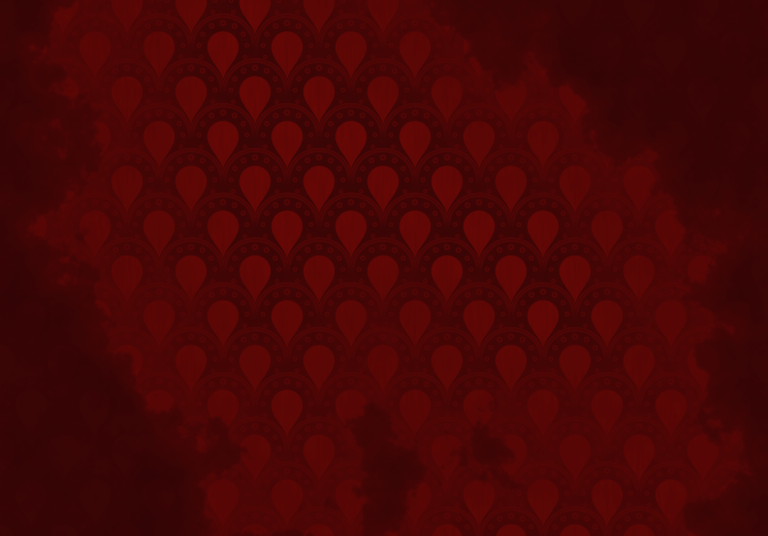
A WebGL 1 fragment shader for this pattern:

```glsl
precision highp float;
// Worn damask: overlapping scallops, each holding a teardrop under an arch of
// ringed beads. Rows are half-dropped; the front scale is found per pixel, and
// gradient noise wears the print away along a ragged, slanted border.

uniform vec2 u_resolution;

const float COLUMNS = 12.0;        // scallops across the canvas
const float ROW_PITCH = 0.70;      // all motif sizes are in scallop widths
const vec2 ORIGIN = vec2(-0.015, 0.035);
const float ARCH_RADIUS = 0.53;
const float ARCH_WIDTH = 0.075;
const float DROP_RADIUS = 0.245;
const float DROP_TAIL = 0.56;
const float BEAD_ORBIT = 0.375;
const float BEAD_STEP = 0.50;      // radians between beads
const float BEAD_COUNT = 4.0;      // beads on each side of the top one
const float BEAD_SIZE = 0.047;
const float RAGGEDNESS = 0.16;
const vec3 DARK = vec3(0.195, 0.016, 0.018);
const vec3 BRIGHT = vec3(0.425, 0.030, 0.022);

vec2 gradientAt(vec2 cell) {
  float angle = 6.2832 * fract(sin(dot(cell, vec2(127.1, 311.7))) * 4375.85);
  return vec2(cos(angle), sin(angle));
}

float gradientNoise(vec2 p) {
  vec2 i = floor(p), f = fract(p);
  vec2 w = f * f * f * (f * (f * 6.0 - 15.0) + 10.0);
  float a = dot(gradientAt(i), f);
  float b = dot(gradientAt(i + vec2(1, 0)), f - vec2(1, 0));
  float c = dot(gradientAt(i + vec2(0, 1)), f - vec2(0, 1));
  float d = dot(gradientAt(i + vec2(1, 1)), f - vec2(1, 1));
  return mix(mix(a, b, w.x), mix(c, d, w.x), w.y);
}

float fbm(vec2 p) {
  float sum = 0.0, amplitude = 0.6;
  for (int i = 0; i < 5; i++) {
    sum += amplitude * gradientNoise(p);
    p = mat2(1.6, 1.2, -1.2, 1.6) * p + 7.3;
    amplitude *= 0.58;
  }
  return sum;
}

float cover(float dist, float soft) {
  return 1.0 - smoothstep(-soft, soft, dist);
}

// Position inside the scallop of one row, y pointing up from the drop's head.
vec2 scallopLocal(vec2 p, float row) {
  float x = p.x + 0.5 * mod(row, 2.0);
  return vec2(fract(x + 0.5) - 0.5, row * ROW_PITCH - p.y);
}

// Lower rows lie in front of upper ones.
vec2 frontScallop(vec2 p) {
  float row = floor((p.y + ARCH_RADIUS) / ROW_PITCH);
  vec2 q = scallopLocal(p, row);
  bool above = q.y > 0.0 && length(q) > ARCH_RADIUS;
  return above ? scallopLocal(p, row - 1.0) : q;
}

float dropDistance(vec2 q) {
  if (q.y > 0.0) return length(q) - DROP_RADIUS;
  float t = clamp(-q.y / DROP_TAIL, 0.0, 1.0);
  return abs(q.x) - DROP_RADIUS * (0.5 + 0.5 * cos(3.1416 * t)) + 0.004 * t;
}

// Brightness of the print, 0 for ground and 1 for the drop.
float motif(vec2 q, vec2 p, float soft) {
  float r = length(q);
  float band = abs(r - ARCH_RADIUS + 0.5 * ARCH_WIDTH);
  float arch = cover(band - 0.5 * ARCH_WIDTH, soft) * smoothstep(-0.08, 0.16, q.y);
  arch *= 1.0 - 0.5 * cover(band - 0.010, soft);

  float k = floor(atan(q.x, q.y) / BEAD_STEP + 0.5);
  k = clamp(k, -BEAD_COUNT, BEAD_COUNT);
  vec2 bead = BEAD_ORBIT * vec2(sin(k * BEAD_STEP), cos(k * BEAD_STEP));
  float size = BEAD_SIZE - 0.004 * abs(k);
  float beads = cover(abs(length(q - bead) - 0.72 * size) - 0.32 * size, soft);

  float vein = 0.10 * cover(abs(q.x) - 0.008, 0.02) * cover(q.y - 0.08, 0.12);
  float streak = 0.16 * gradientNoise(p * vec2(16.0, 2.5));
  float tone = max(0.46 * arch, 0.56 * beads);
  return mix(tone, 0.93 - vein + streak, cover(dropDistance(q), soft));
}

// Depth inside the printed area: two sides, two slanted corners, some holes.
float printDepth(vec2 uv) {
  float depth = min(uv.x - 0.085, 0.925 - uv.x);
  depth = min(depth, dot(uv - vec2(0.58, 0.0), vec2(-0.77, 0.64)));
  depth = min(depth, dot(uv - vec2(0.12, 0.57), vec2(0.894, -0.447)));
  float stain = length((uv - vec2(0.50, 0.91)) * vec2(1.0, 0.55)) - 0.035;
  stain = min(stain, length((uv - vec2(0.66, 0.84)) * vec2(0.6, 1.0)) - 0.025);
  return min(depth, stain);
}

void main() {
  vec2 uv = gl_FragCoord.xy / u_resolution;
  uv.y = 1.0 - uv.y;
  vec2 p = uv * vec2(COLUMNS, COLUMNS * u_resolution.y / u_resolution.x);
  float soft = max(COLUMNS / u_resolution.x, 0.012);

  float rough = fbm(p * 0.8 + 3.7);
  float grain = fbm(p * 3.2 + 19.0);
  float depth = printDepth(uv);
  float printed = smoothstep(-0.012, 0.018, depth + RAGGEDNESS * rough + 0.035 * grain);
  float contrast = smoothstep(-0.02, 0.28, depth + 0.12 * rough);

  // The ground is deepest in the middle and fades to plain red near the border.
  float pattern = motif(frontScallop(p - ORIGIN), p, soft);
  float ground = mix(0.46, 0.17, contrast) + 0.12 * grain;
  float inside = mix(ground, 0.93, pattern * mix(0.42, 0.95, contrast));
  float outside = 0.07 + 0.12 * rough + 0.05 * grain + 0.05 * pattern;
  outside += 0.22 * smoothstep(-0.09, 0.02, depth + 0.1 * rough);

  float tone = mix(outside, inside, printed);
  gl_FragColor = vec4(mix(DARK, BRIGHT, clamp(tone, -0.1, 1.1)), 1.0);
}
```
